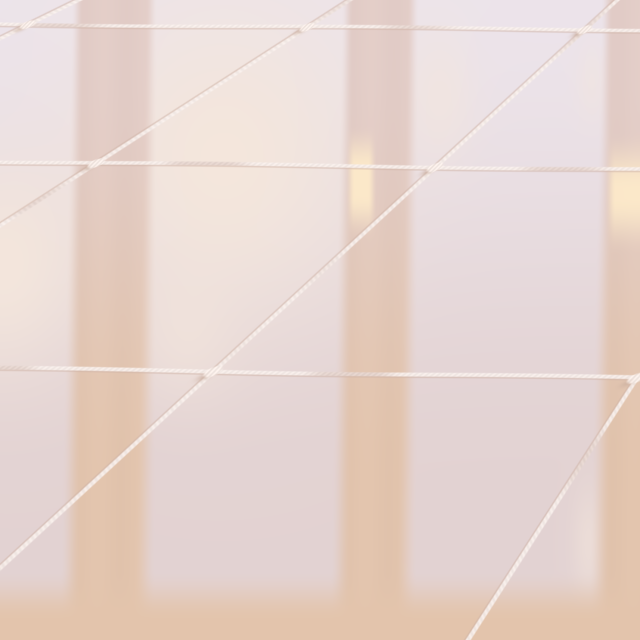
Reproduce this pattern procedurally as a Shadertoy shader.

```glsl
// A pale cord net in perspective before a softly blurred row of warm pillars.
// Two line families, spaced by perspective formulas, form the net; small
// ellipses tie the crossings, and Gaussian glows tint the backdrop.

float glow(vec2 p, vec2 center, vec2 radius) {
    vec2 q = (p - center) / radius;
    return exp(-dot(q, q));
}

// Soft-edged interval from a to b
float band(float x, float a, float b, float blur) {
    return smoothstep(a - blur, a + blur, x) * (1.0 - smoothstep(b - blur, b + blur, x));
}

// Row j: height at the left edge and slope, y = row.x + row.y * x
vec2 rowLine(float j) {
    return vec2(1.0 / (0.93 - 0.155 * j) - 1.037, 0.009 + 0.003 * j);
}

// Diagonal k: x = diagonal.x + diagonal.y * y
vec2 diagonalLine(float k) {
    return vec2(0.122 + 0.427 * k - 0.003 * k * k, -2.04 + 0.5 * k - 0.0117 * k * k);
}

vec3 backdrop(vec2 p) {
    // Pale panels, cooler at the top
    vec3 color = mix(vec3(0.925, 0.892, 0.918), vec3(0.888, 0.825, 0.825), smoothstep(0.0, 0.75, p.y));
    float cream = glow(p, vec2(0.35, 0.25), vec2(0.22, 0.25))
                + 0.9 * glow(p, vec2(0.0, 0.42), vec2(0.12, 0.17))
                + 0.4 * glow(p, vec2(0.29, 0.54), vec2(0.08, 0.1))
                + 0.5 * glow(p, vec2(0.69, 0.15), vec2(0.05, 0.1))
                + 0.4 * glow(p, vec2(0.925, 0.13), vec2(0.025, 0.06))
                + 0.5 * glow(p, vec2(0.92, 0.85), vec2(0.025, 0.09));
    color = mix(color, vec3(0.956, 0.902, 0.862), min(cream, 1.0));

    // Leaning pillars and the floor
    float x = p.x + 0.012 * (p.y - 0.5);
    float blur = 0.009 + 0.009 * p.y;
    float pillar = band(x, 0.115, 0.231, blur) + band(x, 0.537, 0.64, blur)
                 + smoothstep(0.942 - blur, 0.942 + blur, x);
    vec3 warm = mix(vec3(0.885, 0.798, 0.775), vec3(0.885, 0.765, 0.672), smoothstep(0.1, 0.75, p.y));
    warm += 0.006 * sin(x * 90.0);
    color = mix(color, warm, 0.96 * min(pillar, 1.0));
    color = mix(color, vec3(0.89, 0.77, 0.675), smoothstep(0.89, 0.97, p.y));

    // Two window lights
    float light = band(p.x, 0.547, 0.582, 0.007) * band(p.y, 0.23, 0.34, 0.035)
                + smoothstep(0.945, 0.962, p.x) * band(p.y, 0.25, 0.355, 0.045);
    return mix(color, vec3(0.992, 0.918, 0.79), 0.92 * light);
}

// Twisted cord: d is the signed distance, positive on the shaded side
vec3 cord(vec3 color, float d, float along, float halfWidth, float seed, float pixel) {
    float edge = max(pixel, 0.0012);
    float shade = 1.0 - smoothstep(halfWidth - edge, halfWidth + edge, abs(d - 0.0016));
    color = mix(color, vec3(0.81, 0.70, 0.65), 0.55 * shade);

    float wear = sin(along * 11.0 + seed * 4.1) + 0.5 * sin(along * 23.0 + seed * 7.0);
    float twist = 0.5 + 0.5 * sin(along * 700.0 + d * 900.0);
    vec3 fiber = mix(vec3(0.985, 0.952, 0.938), vec3(0.88, 0.80, 0.77), 0.65 * smoothstep(0.5, 1.3, wear));
    fiber -= 0.04 * twist;
    float body = 1.0 - smoothstep(halfWidth - edge, halfWidth + edge, abs(d + 0.0006));
    return mix(color, fiber, 0.92 * body);
}

void mainImage(out vec4 fragColor, in vec2 fragCoord) {
    vec2 p = fragCoord / iResolution.xy;
    p.y = 1.0 - p.y; // depth grows nearer toward the bottom
    float pixel = 1.0 / min(iResolution.x, iResolution.y);
    float halfWidth = 0.0026 + 0.0008 * p.y;
    vec3 color = backdrop(p);

    // Horizontal cords
    for (int j = 0; j < 3; j++) {
        vec2 row = rowLine(float(j));
        float sag = 0.0012 * sin(p.x * 8.0 + float(j) * 2.0);
        color = cord(color, p.y - row.x - row.y * p.x - sag, p.x, halfWidth, float(j), pixel);
    }

    // Diagonal cords
    for (int k = 0; k < 4; k++) {
        vec2 diagonal = diagonalLine(float(k));
        // The last cord ends at the nearest row
        if (k == 3 && p.y < 0.588) continue;
        float stretch = length(vec2(1.0, diagonal.y));
        float d = (p.x - diagonal.x - diagonal.y * p.y) / stretch;
        color = cord(color, -d, p.y * stretch, halfWidth, float(k) + 2.6, pixel);
    }

    // Knots where the cords cross
    for (int j = 0; j < 3; j++) {
        for (int k = 0; k < 4; k++) {
            vec2 row = rowLine(float(j));
            vec2 diagonal = diagonalLine(float(k));
            float x = (diagonal.x + diagonal.y * row.x) / (1.0 - diagonal.y * row.y);
            vec2 q = (p - vec2(x, row.x + row.y * x)) / (0.85 + 0.4 * p.y);
            q.y += 0.35 * q.x;
            color = mix(color, vec3(0.79, 0.68, 0.62), 0.6 * glow(q, vec2(-0.013, 0.003), vec2(0.011, 0.0045)));
            float lump = 1.0 - smoothstep(0.7, 1.2, length(q / vec2(0.014, 0.0066)));
            vec3 tied = vec3(0.97, 0.93, 0.91) - 0.035 * sin(q.x * 600.0 + q.y * 900.0);
            color = mix(color, tied, 0.85 * lump);
        }
    }
    fragColor = vec4(color, 1.0);
}
```
